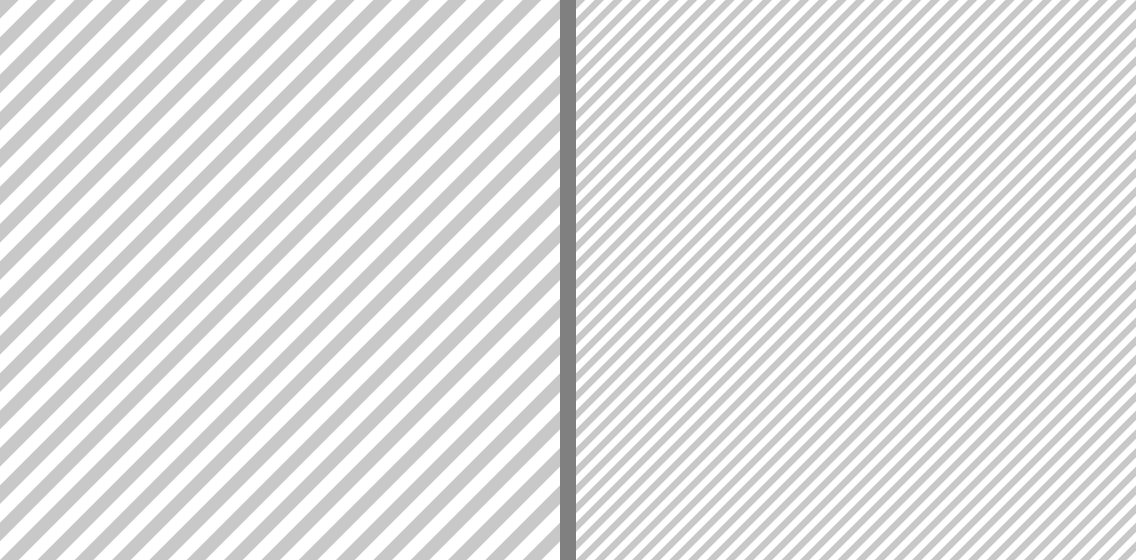
Left, the tile; right, the same tile 2 across and 2 down.
Reproduce this pattern procedurally as a WebGL 1 fragment shader.

```glsl
precision highp float;
// Even diagonal stripes, grey on white, rising from lower left to upper right.
// A periodic signed distance along x - y gives each band a smoothed edge;
// a whole number of repeats on both axes makes the tile seamless.

uniform vec2 u_resolution;

const float REPEATS = 15.0;     // stripe pairs across and down
const float GREY_SHARE = 0.5;   // grey part of each pair
const vec3 STRIPE_GREY = vec3(0.784);
const vec3 GROUND_WHITE = vec3(1.0);

// Signed distance to the band edge in periods, positive inside;
// the band starts at phase 0 and ends at phase equal to its share.
float bandDistance(float phase, float share) {
  float fromCentre = abs(fract(phase - 0.5 * share + 0.5) - 0.5);
  return 0.5 * share - fromCentre;
}

// Coverage of a diagonal edge by one square pixel.
float edgeCoverage(float dist, float pixel) {
  return smoothstep(-pixel, pixel, dist);
}

void main() {
  vec2 uv = gl_FragCoord.xy / u_resolution;
  float phase = REPEATS * (uv.x - uv.y);
  float pixel = REPEATS / min(u_resolution.x, u_resolution.y);

  float stripe = edgeCoverage(bandDistance(phase, GREY_SHARE), pixel);
  gl_FragColor = vec4(mix(GROUND_WHITE, STRIPE_GREY, stripe), 1.0);
}
```
